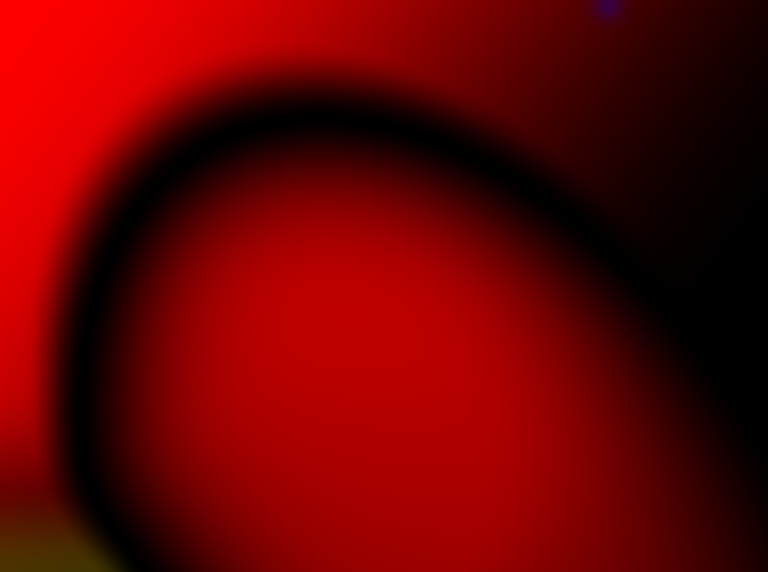
Reproduce this background procedurally as a WebGL 1 fragment shader.

```glsl
precision highp float;
// A dim red orb with a soft black rim, set against a red glow fading into darkness.

#define ORB_CENTER vec2(0.816, -0.030)
#define ORB_SHAPE  vec3(2.584, 0.810, 1.741)
#define CUT_POINT  vec2(0.157, 0.135)
#define CUT_NORMAL vec2(-0.814, -0.581)
#define HALO_DIR   vec2(-0.507, 0.862)
#define SPOT_POS   vec2(1.063, 0.991)
#define SPOT_COLOR vec3(0.20, 0.0, 0.32)
#define EMBER      vec3(0.13, 0.20, 0.0)

uniform vec2 u_resolution;

float smoothMax(float a, float b, float k) {
  float h = max(k - abs(a - b), 0.0) / k;
  return max(a, b) + 0.25 * k * h * h;
}

// Approximate signed distance to the tilted ellipse in x, its outward normal in yz.
vec3 orb(vec2 p) {
  vec2 q = p - ORB_CENTER;
  vec2 slope = vec2(dot(ORB_SHAPE.xy, q), dot(ORB_SHAPE.yz, q));
  float radius = sqrt(dot(q, slope));
  float steepness = length(slope) + 1e-5;
  return vec3(radius * (radius - 1.0) / steepness, slope / steepness);
}

// Red glow from the upper left, turning to ember at the lower left.
vec3 backdrop(vec2 p) {
  float red = 1.0 - smoothstep(0.0, 1.66, p.x + 0.75 * (1.0 - p.y));
  red *= 1.0 - 0.75 * smoothstep(0.336, -0.05, p.y);
  vec3 color = vec3(red, 0.0, 0.0);
  color += EMBER * (1.0 - smoothstep(0.0, 0.16, p.y)) * (1.0 - smoothstep(0.2, 0.5, p.x));

  // Small violet spot at the top edge
  vec2 offset = (p - SPOT_POS) / 0.026;
  return mix(color, SPOT_COLOR, 0.8 * exp(-dot(offset, offset)));
}

void main() {
  vec2 p = gl_FragCoord.xy / u_resolution.y;
  vec3 shape = orb(p);
  vec2 normal = shape.yz;
  float dist = smoothMax(shape.x, dot(p - CUT_POINT, CUT_NORMAL), 0.035);

  // The shadow outside the rim is widest toward the upper left
  float haloWidth = 0.044 + 0.114 * max(dot(normal, HALO_DIR), 0.0);
  vec3 color = backdrop(p) * smoothstep(0.0, haloWidth, dist);

  // The inner light rises from the rim, most slowly on the right
  float innerWidth = 0.14 + 0.21 * pow(max(normal.x, 0.0), 4.0);
  float depth = max(-dist, 0.0) / innerWidth;
  float light = 0.62 + 0.32 * min(p.y, 0.5);
  color.r += light * (1.0 - exp(-pow(depth, 1.4)));

  gl_FragColor = vec4(clamp(color, 0.0, 1.0), 1.0);
}
```
